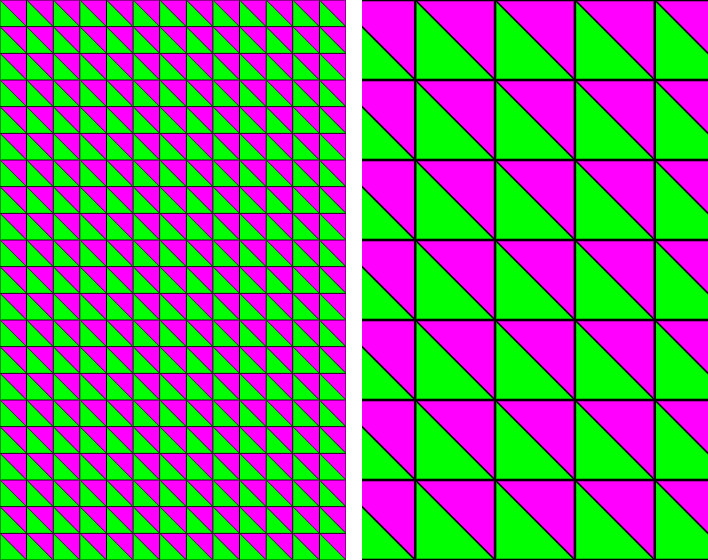
Left: the whole. Right: its middle third, enlarged.
Reproduce this pattern procedurally as a WebGL 1 fragment shader.

```glsl
precision highp float;

// A grid of square cells, each split by a falling diagonal into a green lower
// left and a magenta upper right triangle, with thin black lines between them.
// Lines and fills are blended by their analytic coverage of each pixel.

uniform vec2 u_resolution;

const vec2 REPEATS = vec2(13.0, 21.0);      // cells across and down
const float GRID_WIDTH = 0.032;             // line widths, in cells
const float DIAGONAL_WIDTH = 0.021;
const vec3 LOWER_COLOR = vec3(0.0, 1.0, 0.0);
const vec3 UPPER_COLOR = vec3(1.0, 0.0, 1.0);
const vec3 LINE_COLOR = vec3(0.0);

// Share of a pixel covered by a line whose centre lies at the given distance.
float lineCoverage(float distance, float width, float pixel) {
  float low = max(distance - 0.5 * pixel, -0.5 * width);
  float high = min(distance + 0.5 * pixel, 0.5 * width);
  return clamp((high - low) / pixel, 0.0, 1.0);
}

void main() {
  vec2 cell = fract(gl_FragCoord.xy / u_resolution * REPEATS);
  vec2 pixel = REPEATS / u_resolution;
  float diagonalPixel = length(pixel) * sqrt(0.5);

  vec2 edge = min(cell, 1.0 - cell);
  float diagonal = (cell.x + cell.y - 1.0) * sqrt(0.5);

  // Triangles: opposite colours meet at cell borders, so blend there too.
  float upper = clamp(diagonal / diagonalPixel + 0.5, 0.0, 1.0);
  float edgePixels = min(edge.x / pixel.x, edge.y / pixel.y);
  upper = mix(0.5, upper, min(2.0 * edgePixels, 1.0));
  vec3 color = mix(LOWER_COLOR, UPPER_COLOR, upper);

  // Lines: the grid is centred on the cell borders.
  float ink = max(lineCoverage(edge.x, GRID_WIDTH, pixel.x),
                  lineCoverage(edge.y, GRID_WIDTH, pixel.y));
  ink = max(ink, lineCoverage(diagonal, DIAGONAL_WIDTH, diagonalPixel));

  gl_FragColor = vec4(mix(color, LINE_COLOR, ink), 1.0);
}
```
